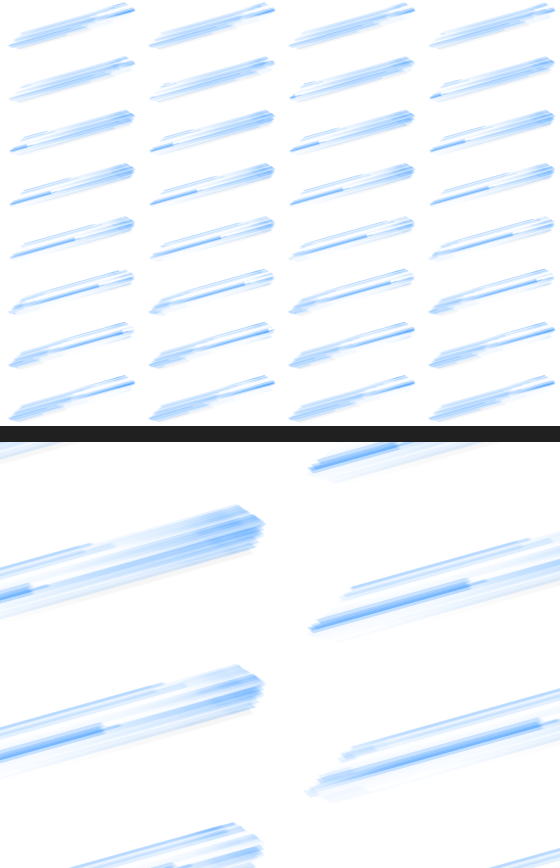
Top: the whole. Bottom: its middle third, enlarged.
A Shadertoy shader for this pattern:

```glsl
#define COLUMNS 4.0
#define ROWS 8.0
#define CELL vec2(192.0, 73.125)
#define SLOPE 0.28
#define TRAVEL 262.0
#define BROAD_STREAKS 20
#define THIN_STREAKS 9
#define ABSORB vec3(1.0, 0.53, 0.0)
#define WASH 0.045
#define SHADOW 0.035

float hash(float n) {
    return fract(sin(n * 12.9898 + 4.1) * 43758.5453);
}

float noise(float x) {
    float f = fract(x);
    return mix(hash(floor(x)), hash(floor(x) + 1.0), f * f * (3.0 - 2.0 * f));
}

// Slanted ends of the blade at height v above its sheared base line
float leftEnd(float v) {
    return 12.0 + max((v - 6.0) * 1.35, (6.0 - v) * 1.8);
}

float rightEnd(float v) {
    return 185.0 - max((v - 9.0) * 1.1, (9.0 - v) * 0.6);
}

// Coverage across one lane
float lane(float v, float center, float halfWidth, float px) {
    float edge = (halfWidth - abs(v - center)) / px + 0.5;
    return clamp(edge, 0.0, 1.0) * min(1.0, 2.0 * halfWidth / px);
}

// Coverage along a streak whose head runs right and wraps in time;
// each lane is cut at its own ends, which gives stepped tips
float run(vec2 q, float center, float age, float len, float px) {
    float x = q.x + 0.8 * (q.y - center);
    float along = x - leftEnd(center);
    float behind = mod(age * TRAVEL - along, TRAVEL);
    float body = smoothstep(0.0, 2.5, behind) * (1.0 - smoothstep(len * 0.55, len, behind));
    return body * smoothstep(-px, px, along) * smoothstep(-px, px, rightEnd(center) - x);
}

// Wide pale streaks filling the body
float broadStreaks(vec2 q, float phase, float px) {
    float ink = 0.0;
    for (int i = 0; i < BROAD_STREAKS; i++) {
        float id = float(i) * 7.0 + 1.0;
        float center = 20.0 * (float(i) + hash(id)) / float(BROAD_STREAKS) - 0.5;
        float halfWidth = mix(0.7, 2.8, hash(id + 1.0));
        float birth = 0.48 + 0.26 * hash(id + 2.0);
        float len = mix(110.0, 200.0, hash(id + 3.0));
        float strength = mix(0.03, 0.12, hash(id + 4.0));
        ink += strength * lane(q.y, center, halfWidth, px) * run(q, center, phase - birth, len, px);
    }
    return ink;
}

// Narrow stronger streaks along the top edge and the middle
float thinStreaks(vec2 q, float phase, float px) {
    float ink = 0.0;
    for (int i = 0; i < THIN_STREAKS; i++) {
        float id = float(i) * 5.0 + 211.0;
        bool top = i % 2 == 0;
        float center = top ? mix(17.5, 22.0, hash(id)) : mix(6.0, 11.0, hash(id));
        float halfWidth = mix(0.6, 1.8, hash(id + 1.0));
        float birth = (top ? 0.02 : 0.08) + 0.14 * hash(id + 2.0);
        float len = mix(100.0, 150.0, hash(id + 3.0));
        float strength = top ? 0.11 : 0.2;
        ink += strength * lane(q.y, center, halfWidth, px) * run(q, center, phase - birth, len, px);
    }
    return ink;
}

void mainImage(out vec4 fragColor, in vec2 fragCoord) {
    vec2 grid = fragCoord / iResolution.xy * vec2(COLUMNS, ROWS);
    vec2 cell = floor(grid);
    vec2 p = fract(grid) * CELL;
    float px = CELL.x * COLUMNS / iResolution.x;

    // Each cell is one step of a looping sweep, read from the top left
    float phase = ((ROWS - 1.0 - cell.y) * COLUMNS + cell.x) / (COLUMNS * ROWS);

    // Sheared blade coordinates
    vec2 q = vec2(p.x, p.y - SLOPE * p.x);
    float inside = smoothstep(-px, px, q.x - leftEnd(q.y)) * smoothstep(-px, px, rightEnd(q.y) - q.x);
    inside *= lane(q.y, 9.5, 11.5, px);

    float ink = broadStreaks(q, phase, px) + thinStreaks(q, phase, px);
    ink += WASH * inside * noise(q.y * 0.6 + 12.0);

    // Fine lengthwise lines and darker cross bars near the right end
    ink *= 0.8 + 0.4 * noise(q.y * 0.8 + 31.0);
    float bars = noise((p.x + 1.1 * q.y) / 5.0) * noise(q.y / 2.5 + 70.0);
    ink *= 1.0 + 1.5 * bars * smoothstep(142.0, 162.0, p.x);

    // Faint grey trail under the blade
    float trail = run(q, -2.0, phase - 0.62, 190.0, px);
    float shade = SHADOW * lane(q.y, -2.0, 2.0, 2.0 * px) * trail;

    vec3 color = vec3(1.0) - ABSORB * (1.0 - exp(-ink));
    fragColor = vec4(color - shade, 1.0);
}
```
